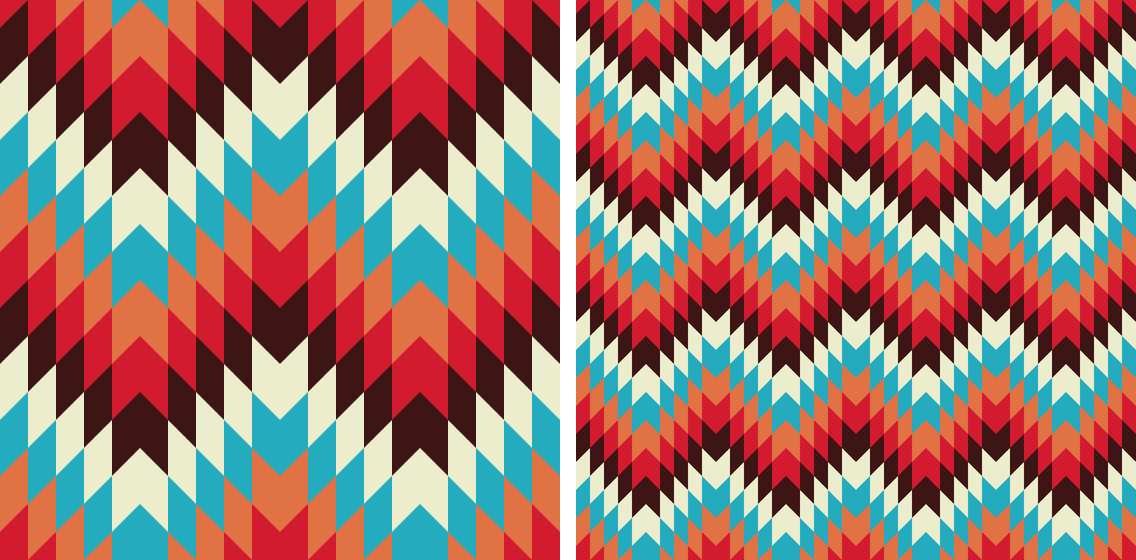
Left: one tile. Right: repeated 2 by 2.
Write a WebGL 1 fragment shader that draws this pattern.

```glsl
precision highp float;

uniform vec2 u_resolution;

#define REPEATS 2.0
#define COLUMNS 10.0
#define BAND_PHASE 9.0
#define SAMPLES 4
#define RED vec3(0.827, 0.106, 0.188)
#define DARK vec3(0.235, 0.082, 0.078)
#define CREAM vec3(0.922, 0.929, 0.804)
#define TEAL vec3(0.145, 0.671, 0.745)
#define ORANGE vec3(0.878, 0.447, 0.267)

// Five colours in order down the cloth
vec3 bandColour(float band) {
  float i = mod(band, 5.0);
  if (i < 0.5) return RED;
  if (i < 1.5) return DARK;
  if (i < 2.5) return CREAM;
  if (i < 3.5) return TEAL;
  return ORANGE;
}

// Mirrored columns: each slants one way and steps the other by a full band
vec3 zigzag(vec2 uv) {
  float halfRepeat = 0.5 * COLUMNS;
  float x = uv.x * REPEATS * COLUMNS;
  float down = (1.0 - uv.y) * REPEATS * COLUMNS;

  // Distance in columns from the nearest downward chevron
  float dist = abs(mod(x + halfRepeat, COLUMNS) - halfRepeat);
  float column = min(floor(dist), halfRepeat - 1.0);

  float along = down - BAND_PHASE + dist - 2.0 * column;
  return bandColour(floor(0.5 * along));
}

void main() {
  // Average a grid of samples inside the pixel for smooth edges
  float count = float(SAMPLES);
  vec3 total = vec3(0.0);
  for (int j = 0; j < SAMPLES; j++) {
    for (int i = 0; i < SAMPLES; i++) {
      vec2 offset = (vec2(float(i), float(j)) + 0.5) / count - 0.5;
      total += zigzag((gl_FragCoord.xy + offset) / u_resolution);
    }
  }
  gl_FragColor = vec4(total / (count * count), 1.0);
}
```
